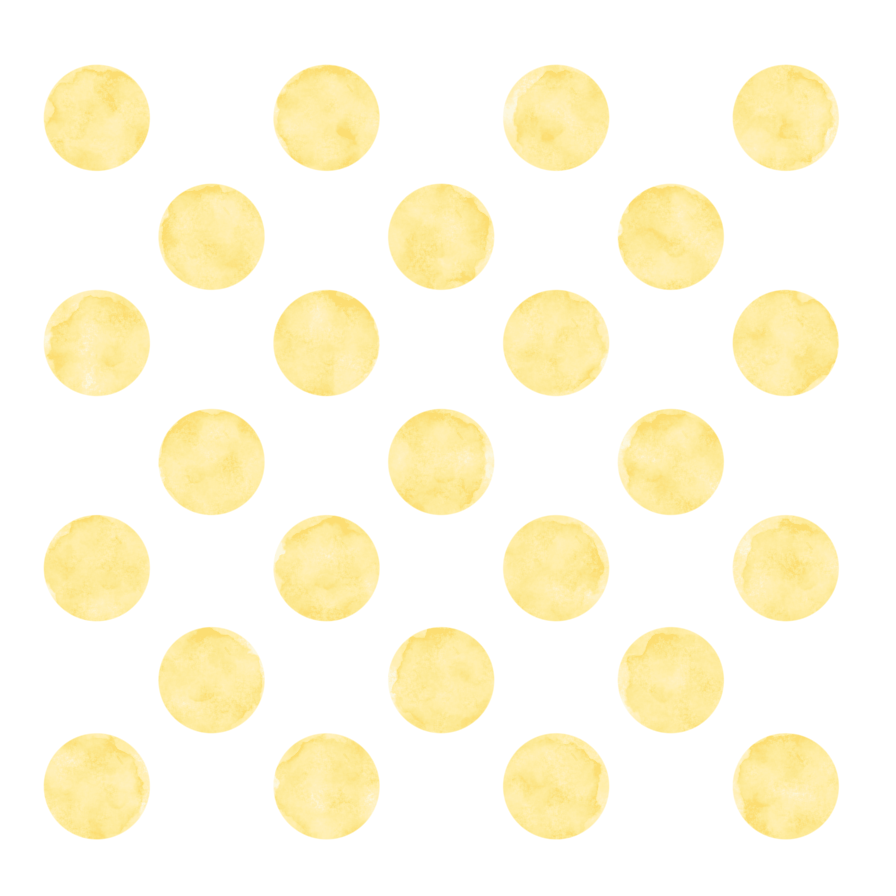
Reproduce this pattern procedurally as a three.js fragment shader.

```glsl
// Staggered rows of yellow watercolour dots on white paper.
varying vec2 vUv;

// Layout, in canvas units
const float RADIUS = 0.0592;
const float EDGE = 0.0011;          // softness of the outline
const vec2 FIRST = vec2(0.1081, 0.1146);
const vec2 PITCH = vec2(0.2563, 0.2513);
const vec2 STAGGER = vec2(0.1280, 0.1185);
const float BOTTOM_LIFT = 0.0078;   // the lowest two rows sit slightly high
const int ROWS = 7;

// Paint, from the most diluted wash to the thickest pigment
const vec3 PAPER = vec3(1.0);
const vec3 FAINT = vec3(0.99, 0.97, 0.87);
const vec3 PALE = vec3(1.00, 0.94, 0.73);
const vec3 WASH = vec3(1.00, 0.93, 0.65);
const vec3 RICH = vec3(0.99, 0.91, 0.57);
const vec3 DEEP = vec3(0.99, 0.87, 0.45);
const float BASE_TONE = 0.54;
const float CLOUDS = 0.85;
const float GRAIN = 0.20;

vec2 hash2(vec2 p) {
  vec3 h = fract(p.xyx * vec3(0.1031, 0.1030, 0.0973));
  h += dot(h, h.yzx + 33.33);
  return fract((h.xx + h.yz) * h.zy);
}

float gradientNoise(vec2 p) {
  vec2 i = floor(p), f = p - i;
  vec2 u = f * f * f * (f * (f * 6.0 - 15.0) + 10.0);
  vec4 corner;
  for (int k = 0; k < 4; k++) {
    vec2 o = vec2(mod(float(k), 2.0), floor(float(k) * 0.5));
    float angle = 6.2832 * hash2(i + o).x;
    float slope = dot(vec2(cos(angle), sin(angle)), f - o);
    if (k == 0) corner.x = slope;
    else if (k == 1) corner.y = slope;
    else if (k == 2) corner.z = slope;
    else corner.w = slope;
  }
  return mix(mix(corner.x, corner.y, u.x), mix(corner.z, corner.w, u.x), u.y);
}

float fbm(vec2 p) {
  float sum = 0.0, amplitude = 0.6;
  for (int k = 0; k < 4; k++) {
    sum += amplitude * gradientNoise(p);
    p = mat2(1.6, 1.2, -1.2, 1.6) * p + 7.3;
    amplitude *= 0.5;
  }
  return sum;
}

// Centre of the dot nearest to p in one row
vec2 dotCentre(vec2 p, float row) {
  float odd = mod(row, 2.0), pair = floor(row * 0.5);
  vec2 start = FIRST + odd * STAGGER;
  float column = clamp(floor((p.x - start.x) / PITCH.x + 0.5), 0.0, 3.0 - odd);
  float lift = pair < 0.5 ? BOTTOM_LIFT : 0.0;
  return start + PITCH * vec2(column, pair) + vec2(0.0, lift);
}

// Pigment density inside a unit dot: 0 is faint, 1 is deep
float pigment(vec2 q, vec2 seed) {
  vec2 pick = hash2(seed + 5.0), place = hash2(seed + 19.0);
  vec2 s = 20.0 + 60.0 * pick;
  vec2 warp = vec2(fbm(q * 2.2 + s), fbm(q * 2.2 + s.yx + 31.0));
  float tone = BASE_TONE + CLOUDS * fbm(q * 1.5 + 0.5 * warp + s + 11.0);

  // Diluted crescent with a dark tide line on its inner side
  float angle = (pick.x < 0.65 ? 2.5 : 0.2) + 0.6 * (place.y - 0.5);
  vec2 side = vec2(cos(angle), sin(angle));
  float tide = length(q + side * mix(-0.02, 0.16, pick.y) + 0.32 * warp) - 0.96;
  float facing = smoothstep(-0.3, 0.7, dot(normalize(q + 1e-4), side));
  tone += 0.30 * facing * exp(min(tide, 0.0) * 7.0) * (1.0 - smoothstep(-0.02, 0.03, tide));
  tone -= 0.34 * facing * smoothstep(-0.02, 0.06, tide);

  // Pigment pooled along the top and bottom rim
  float rim = smoothstep(0.62, 1.0, length(q + 0.25 * warp));
  tone += rim * (0.26 * smoothstep(0.2, 0.9, q.y) + 0.16 * smoothstep(0.4, 0.9, -q.y));

  // Dried droplet with a darker lower edge
  vec2 d = q - vec2(mix(-0.45, 0.45, place.x), -0.22) + 0.12 * warp;
  float drop = length(d * vec2(1.0, 1.15)) - 0.21;
  float drying = 0.10 + 0.22 * smoothstep(0.05, -0.22, d.y) * exp(-abs(drop) * 14.0);
  tone += drying * (1.0 - smoothstep(-0.03, 0.05, drop));

  // Short brush fleck
  vec2 f = q - vec2(0.35, 0.48) - 0.2 * (place - 0.5);
  float along = clamp(dot(f, vec2(0.6, -0.8)), -0.07, 0.07);
  tone += 0.2 * (1.0 - smoothstep(0.01, 0.035, length(f - along * vec2(0.6, -0.8))));

  // Paper grain, stronger in patches
  float patches = 0.5 + smoothstep(-0.1, 0.2, fbm(q * 2.0 + s + 47.0));
  return tone + GRAIN * patches * (gradientNoise(q * 15.0 + s) + 0.6 * gradientNoise(q * 31.0 + s));
}

vec3 paint(float tone) {
  float t = clamp(tone, 0.0, 1.0) * 4.0;
  vec3 colour = mix(FAINT, PALE, clamp(t, 0.0, 1.0));
  colour = mix(colour, WASH, clamp(t - 1.0, 0.0, 1.0));
  colour = mix(colour, RICH, clamp(t - 2.0, 0.0, 1.0));
  return mix(colour, DEEP, clamp(t - 3.0, 0.0, 1.0));
}

void main() {
  vec2 centre = vec2(-9.0);
  for (int row = 0; row < ROWS; row++) {
    vec2 candidate = dotCentre(vUv, float(row));
    if (distance(vUv, candidate) < distance(vUv, centre)) centre = candidate;
  }
  vec2 offset = vUv - centre;
  float cover = 1.0 - smoothstep(-EDGE, EDGE, length(offset) - RADIUS);
  vec2 seed = floor(centre * 40.0 + 0.5);
  vec3 colour = paint(pigment(offset / RADIUS, seed));
  gl_FragColor = vec4(mix(PAPER, colour, cover), 1.0);
}
```
